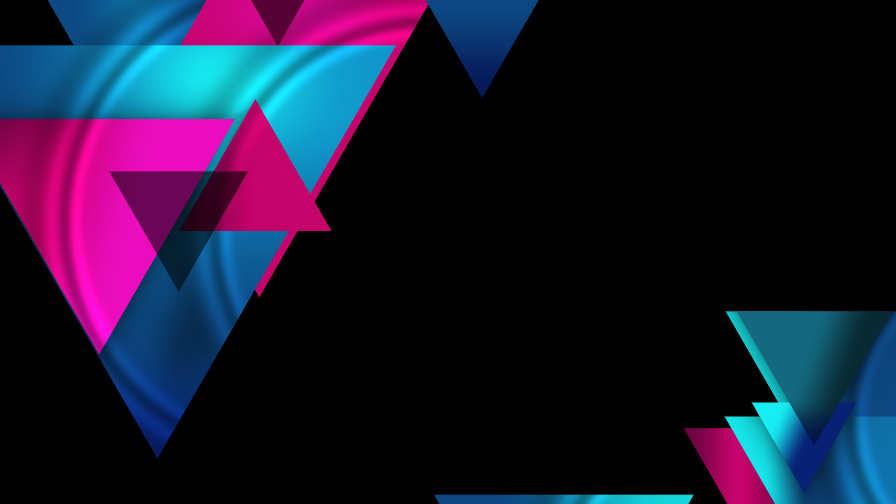
Give the GLSL for this background, as a Shadertoy shader.

```glsl
// Glossy blue and magenta triangles overlapping in two corners of a black field.
#define UNITS_HIGH 9.0
#define FOLD_WIDTH 0.13
#define FOLD_DEPTH 0.28
#define SHADOW_SIZE 0.22
#define SHADOW_DEPTH 0.35

const vec3 NAVY = vec3(0.03, 0.13, 0.46);
const vec3 BLUE = vec3(0.05, 0.28, 0.51);
const vec3 AZURE = vec3(0.06, 0.58, 0.79);
const vec3 CYAN = vec3(0.09, 0.93, 0.95);
const vec3 TEAL = vec3(0.08, 0.41, 0.50);
const vec3 PLUM = vec3(0.38, 0.01, 0.23);
const vec3 ROSE = vec3(0.77, 0.01, 0.42);
const vec3 PINK = vec3(0.92, 0.05, 0.74);

float pixelSize;

// Equilateral triangle given by its tip and the height of its level side
float triangle(vec2 p, vec2 tip, float sideY) {
    float rise = sideY - tip.y;
    vec2 q = (p - tip) * vec2(1.0, sign(rise));
    return max(q.y - abs(rise), abs(q.x) * 0.866 - q.y * 0.5);
}

float coverage(float d) {
    return smoothstep(0.6, -0.6, d / pixelSize);
}

void paint(inout vec3 color, vec3 ink, float d) {
    color = mix(color, ink, coverage(d));
}

// Soft shade just outside a shape
float shadow(float d) {
    return 1.0 - SHADOW_DEPTH * exp(-max(d, 0.0) / SHADOW_SIZE);
}

float bump(float x, float width) {
    return exp(-x * x / (width * width));
}

float glow(vec2 p, vec2 center, vec2 size) {
    vec2 q = (p - center) / size;
    return exp(-dot(q, q));
}

// Brightness of a curved crease: lit ridges beside dark grooves
float fold(vec2 p, vec2 center, float radius) {
    float d = length(p - center) - radius;
    return 1.0 + FOLD_DEPTH * (bump(d + 0.17, FOLD_WIDTH) - bump(d, FOLD_WIDTH)
        + 0.6 * bump(d - 0.25, FOLD_WIDTH) - 0.7 * bump(d - 0.6, 2.0 * FOLD_WIDTH));
}

void paintUpperLeft(inout vec3 color, vec2 p) {
    float rightFold = fold(p, vec2(7.6, 4.83), 3.75);
    float leftFold = fold(p, vec2(5.42, 5.04), 4.25);
    float big = triangle(p, vec2(2.81, 0.81), 8.19);
    float pinkTri = triangle(p, vec2(1.77, 2.67), 6.875);
    float upright = triangle(p, vec2(4.56, 7.23), 4.875);

    // Pieces behind the large triangle
    vec3 ink = mix(ROSE, PINK, 0.55 * glow(p, vec2(5.3, 8.8), vec2(1.5, 0.8)));
    paint(color, ink * rightFold, triangle(p, vec2(4.63, 3.69), 9.5));
    ink = mix(BLUE, AZURE, 0.65 * bump(p.x - 2.5, 0.7));
    paint(color, ink * leftFold, triangle(p, vec2(2.27, 6.54), 9.5));
    paint(color, PLUM * 0.9, triangle(p, vec2(4.96, 8.17), 9.5));

    // Large blue triangle
    ink = mix(NAVY, BLUE, smoothstep(0.8, 3.2, p.y));
    ink = mix(ink, AZURE, smoothstep(2.8, 7.2, p.y) * smoothstep(-0.5, 3.6, p.x));
    ink = mix(ink, CYAN, glow(p, vec2(3.9, 7.5), vec2(1.5, 1.2)));
    ink *= 1.0 - 0.35 * glow(p, vec2(3.3, 2.9), vec2(0.5, 0.9));
    paint(color, ink * rightFold * leftFold * shadow(pinkTri), big);

    // Pink triangle on its left
    ink = mix(PLUM, ROSE, smoothstep(7.6, 4.9, p.y - 0.7 * p.x));
    ink = mix(ink, PINK, smoothstep(0.6, 2.4, p.x + 0.25 * (5.0 - p.y)));
    paint(color, ink * leftFold, pinkTri);

    // Upright triangle and the dark glass over both
    ink = mix(PLUM, ROSE, smoothstep(3.4, 4.6, p.x));
    paint(color, ink * mix(1.0, rightFold, 0.4), upright);
    float glass = triangle(p, vec2(3.19, 3.79), 5.94);
    vec3 tint = mix(vec3(0.45), vec3(0.4, 0.35, 0.38), coverage(upright));
    color *= mix(vec3(1.0), tint, coverage(glass));
}

void paintLowerRight(inout vec3 color, vec2 p) {
    float front = triangle(p, vec2(14.36, 0.19), 1.8125);
    float teal = triangle(p, vec2(14.54, 1.04), 3.44);
    float sheen = fold(p, vec2(18.2, 1.5), 3.0);

    vec3 ink = mix(PLUM, ROSE, bump(p.x - 13.2, 0.6));
    paint(color, ink, triangle(p, vec2(14.375, -2.4), 1.354));

    ink = mix(CYAN, BLUE, smoothstep(13.8, 15.1, p.x));
    paint(color, ink * sheen * shadow(teal), triangle(p, vec2(15.25, -0.53), 3.44));

    ink = mix(CYAN, BLUE, smoothstep(13.6, 14.5, p.x));
    ink = mix(ink, AZURE, 0.55 * smoothstep(14.7, 15.5, p.x));
    paint(color, ink * sheen * shadow(front), triangle(p, vec2(15.44, -2.77), 1.5625));

    float slant = p.x - 0.45 * (p.y - 1.0);
    paint(color, mix(CYAN, NAVY, smoothstep(13.6, 14.4, slant)), front);

    ink = mix(TEAL, TEAL * 0.4, smoothstep(14.1, 15.1, p.x - 0.35 * (p.y - 2.0)));
    ink = mix(NAVY * 0.6, ink, smoothstep(1.1, 1.9, p.y));
    paint(color, ink, teal);
}

void mainImage(out vec4 fragColor, in vec2 fragCoord) {
    pixelSize = UNITS_HIGH / iResolution.y;
    vec2 p = fragCoord * pixelSize;
    vec3 color = vec3(0.0);

    paintUpperLeft(color, p);
    paintLowerRight(color, p);

    // Lone triangles on the top and bottom edges
    vec3 ink = mix(NAVY * 0.75, BLUE, smoothstep(7.3, 9.0, p.y));
    paint(color, ink, triangle(p, vec2(8.61, 7.25), 9.5));
    ink = mix(BLUE, CYAN * 0.9, smoothstep(8.8, 12.0, p.x));
    paint(color, ink * fold(p, vec2(12.0, -1.0), 1.9), triangle(p, vec2(10.07, -3.85), 0.167));

    fragColor = vec4(color, 1.0);
}
```
